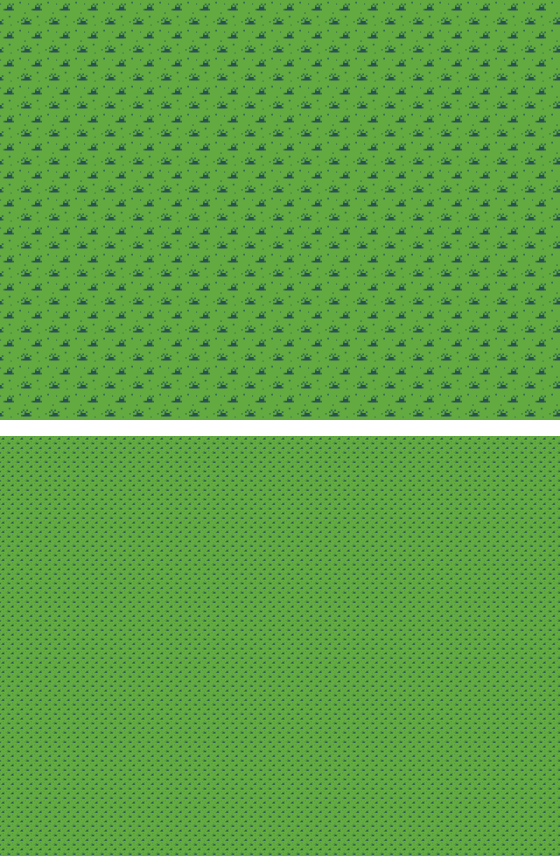
Top, the tile; bottom, the same tile 3 across and 3 down.
Reproduce this texture procedurally as a WebGL 2 fragment shader.

```glsl
#version 300 es
precision highp float;
// Seamless pixel-art meadow: staggered dark grass tufts and small specks on green.

uniform vec2 u_resolution;
out vec4 outColor;

const vec2 REPEATS = vec2(20.0, 15.0);   // tiles across and down
const float GRID = 16.0;                 // art cells along each side of a tile
const vec3 GROUND = vec3(0.39, 0.67, 0.25);
const vec3 LEAF = vec3(0.20, 0.42, 0.33);
const vec3 SHADE = vec3(0.16, 0.31, 0.34);
const vec2 LOW_TUFT = vec2(12.0, 13.0);  // left end of each tuft's base
const vec2 HIGH_TUFT = vec2(2.0, 5.0);
const float BLADE_GAP = 1.3;
const vec2 SLIVER = vec2(0.6, 1.0);
const vec2 CRUMB = vec2(0.65);

// Smooth coverage of a wrapped box, given its top-left corner and size.
float box(vec2 p, vec2 corner, vec2 size, vec2 footprint) {
    vec2 center = corner + 0.5 * size;
    vec2 offset = abs(mod(p - center + 0.5 * GRID, GRID) - 0.5 * GRID);
    vec2 cover = clamp((0.5 * size - offset) / footprint + 0.5, 0.0, 1.0);
    return cover.x * cover.y;
}

// Returns leaf coverage in x and shade coverage in y.
vec2 tuft(vec2 p, vec2 base, float firstBlade, int blades, vec2 footprint) {
    float shade = box(p, base + vec2(1.0, 0.0), vec2(4.0, 1.0), footprint)
                + box(p, base + vec2(2.0, -1.0), vec2(3.0, 1.0), footprint);
    float leaf = box(p, base, vec2(1.0), footprint)
               + box(p, base + vec2(5.0, 0.0), vec2(1.0), footprint);
    // Blade tips alternate between two heights.
    for (int i = 0; i < blades; i++) {
        float n = float(i);
        vec2 tip = vec2(firstBlade + floor(n * BLADE_GAP), -2.0 - mod(n, 2.0));
        leaf += box(p, base + tip, vec2(1.0), footprint);
    }
    return vec2(leaf, shade);
}

// Loose specks step diagonally through the tile and wrap at its edges.
float specks(vec2 p, vec2 footprint) {
    float cover = 0.0;
    for (int i = 0; i < 2; i++) {
        float n = float(i);
        cover += box(p, vec2(11.0, 1.0) + n * vec2(-6.0, 8.0), vec2(1.0), footprint);
        cover += box(p, vec2(14.0, 7.0) + n * vec2(-4.0, 5.0), SLIVER, footprint);
        cover += box(p, vec2(6.0, 14.0) + n * vec2(-6.0, 4.0), CRUMB, footprint);
    }
    return cover;
}

void main() {
    // Art cells, counted downward from the top of the canvas.
    vec2 uv = gl_FragCoord.xy / u_resolution;
    vec2 p = vec2(uv.x, 1.0 - uv.y) * REPEATS * GRID;
    vec2 footprint = REPEATS * GRID / u_resolution;

    vec2 cover = tuft(p, HIGH_TUFT, 2.0, 4, footprint)
               + tuft(p, LOW_TUFT, 0.0, 5, footprint);
    cover.x += specks(p, footprint);
    cover = clamp(cover, 0.0, 1.0);

    // Boxes do not overlap, so their coverages blend as weights.
    vec3 color = GROUND + cover.x * (LEAF - GROUND) + cover.y * (SHADE - GROUND);
    outColor = vec4(clamp(color, 0.0, 1.0), 1.0);
}
```
